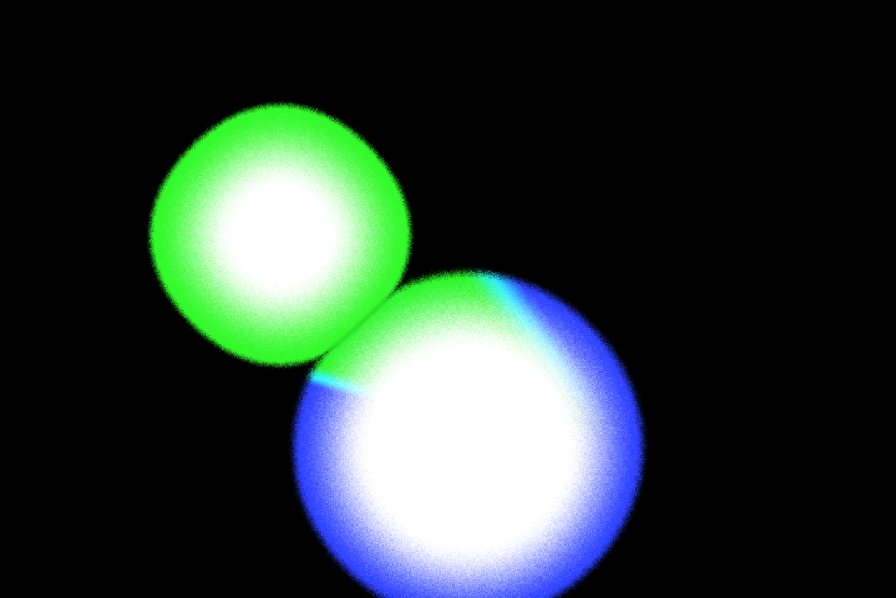
This background is drawn by a Shadertoy shader. Its source:

```glsl
float hash(vec2 p) {
    return fract(sin(dot(p, vec2(12.9898, 78.233))) * 43758.5453);
}

// Radial position in a ball: 0 at its centre, 1 at its slightly squared rim
float ballRadius(vec2 q, float radius, float wobble) {
    return length(q) / (radius + wobble * cos(4.0 * atan(q.y, q.x)));
}

void mainImage(out vec4 fragColor, in vec2 fragCoord) {
    vec2 p = fragCoord / iResolution.y;
    vec2 greenCentre = vec2(0.469, 0.607);
    float upper = ballRadius(p - greenCentre, 0.218, 0.004);
    float lower = ballRadius(p - vec2(0.783, 0.252), 0.296, 0.002);

    // Fine grain, independent of the canvas size
    vec2 cell = floor(p * 480.0);
    float grain = hash(cell) + hash(cell + 37.0) - 1.0;

    // Green light cast on the lower ball, overlapping the blue along two lines
    float leftLine = dot(p - vec2(0.518, 0.373), vec2(-0.286, -0.958));
    float rightLine = dot(p - vec2(0.820, 0.539), vec2(0.808, 0.590));
    float green = 1.0 - max(smoothstep(0.0, 0.018, leftLine),
                            smoothstep(-0.005, 0.040, rightLine));
    green *= 1.0 - smoothstep(0.48, 0.64, length(p - greenCentre));
    float blue = max(smoothstep(-0.020, 0.002, leftLine),
                     smoothstep(-0.040, 0.010, rightLine));
    blue = max(blue, 1.0 - green);
    vec3 lowerTint = vec3(0.17, mix(0.25, 0.97, green), mix(0.17, 1.0, blue));

    // White cores fading into saturated rims
    float upperCore = 1.0 - smoothstep(0.36, 0.94, upper + 0.05 * grain);
    float lowerCore = 1.0 - smoothstep(0.56, 0.98, lower + 0.04 * grain);
    vec3 upperColor = mix(vec3(0.20, 0.98, 0.17), vec3(1.0), upperCore);
    vec3 lowerColor = mix(lowerTint, vec3(1.0), lowerCore);
    vec3 color = mix(upperColor, lowerColor, smoothstep(-0.02, 0.02, upper - lower));

    // Soft grainy silhouette, with a faint crease where the balls meet
    float rim = min(upper, lower) + 0.012 * grain;
    color *= 1.0 - smoothstep(0.945, 1.015, rim);
    color *= 1.0 - 0.10 * smoothstep(0.06, 0.0, abs(upper - lower));

    fragColor = vec4(color, 1.0);
}
```
